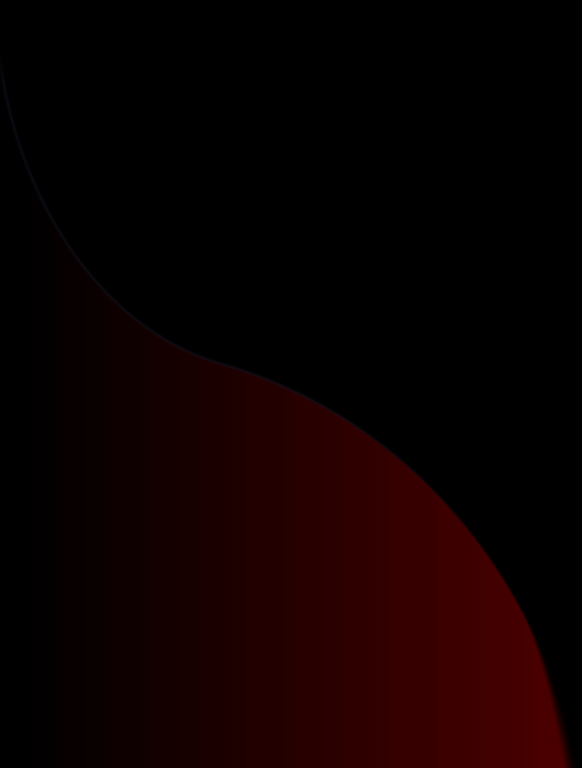
This background is drawn by a WebGL 2 fragment shader. Its source:

```glsl
#version 300 es
precision highp float;
// Draws a dark red S-shaped slope with faint vertical bands under a black sky.

uniform vec2 u_resolution;
out vec4 fragColor;

const vec3 SKY = vec3(0.0);
const vec3 RED = vec3(0.315, 0.0, 0.0);
const vec3 RIM = vec3(0.035, 0.04, 0.065);
const float BAND_COUNT = 12.2;

vec2 bezier(vec2 a, vec2 b, vec2 c, vec2 d, float t) {
  float s = 1.0 - t;
  return s * s * s * a + 3.0 * s * s * t * b + 3.0 * s * t * t * c + t * t * t * d;
}

vec2 bezierTangent(vec2 a, vec2 b, vec2 c, vec2 d, float t) {
  float s = 1.0 - t;
  return s * s * (b - a) + 2.0 * s * t * (c - b) + t * t * (d - c);
}

// Approximate signed distance above a curve whose x grows with t.
float heightAbove(vec2 p, vec2 a, vec2 b, vec2 c, vec2 d, float aspect) {
  float low = 0.0;
  float high = 1.0;
  for (int i = 0; i < 18; i++) {
    float mid = 0.5 * (low + high);
    if (bezier(a, b, c, d, mid).x < p.x) low = mid;
    else high = mid;
  }
  float t = 0.5 * (low + high);
  vec2 tangent = bezierTangent(a, b, c, d, t) * vec2(aspect, 1.0);
  return (p.y - bezier(a, b, c, d, t).y) * tangent.x / length(tangent);
}

// Two joined curves: a hollow upper sweep and a rounded lower shoulder.
float slopeDistance(vec2 p, float aspect) {
  vec2 joint = vec2(0.377, 0.527);
  if (p.x < joint.x) {
    return heightAbove(p, vec2(-0.003, 0.948), vec2(0.014, 0.772),
                       vec2(0.151, 0.578), joint, aspect);
  }
  return heightAbove(p, joint, vec2(0.685, 0.461),
                     vec2(0.925, 0.264), vec2(0.993, 0.0), aspect);
}

// Eases a ramp into soft steps of equal width.
float softSteps(float x, float count, float strength) {
  float cell = x * count;
  float stepped = floor(cell) + smoothstep(0.8, 1.0, fract(cell));
  return mix(x, stepped / count, strength);
}

vec3 slopeColor(float x) {
  float ramp = softSteps(x - 0.02, BAND_COUNT, 0.45);
  return RED * max(ramp, 0.0);
}

void main() {
  vec2 uv = gl_FragCoord.xy / u_resolution;
  float aspect = u_resolution.x / u_resolution.y;
  float pixel = 1.0 / u_resolution.y;
  float d = slopeDistance(uv, aspect);

  // The edge blurs inward toward the lower right corner.
  float blur = mix(0.003, 0.028, smoothstep(0.9, 0.99, uv.x));
  float inside = 1.0 - smoothstep(-blur, pixel, d);
  vec3 color = mix(SKY, slopeColor(uv.x), inside);

  // A thin cool rim follows the curve and fades to the right.
  float rim = exp(-pow(d / 0.002, 2.0)) * (1.0 - smoothstep(0.5, 0.95, uv.x));
  rim *= 1.0 - smoothstep(0.88, 0.95, uv.y);
  color += RIM * rim;

  fragColor = vec4(color, 1.0);
}
```
